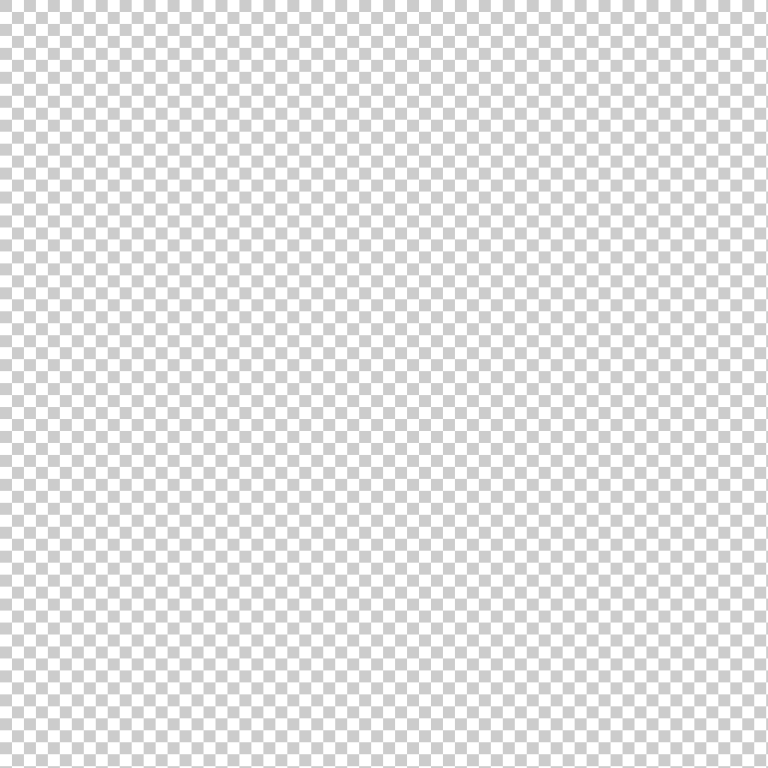
Write a WebGL 1 fragment shader that draws this pattern.

```glsl
precision highp float;
// Plain two-tone checkerboard of small square cells, anchored at the top left
// corner, with a thin cut-off row and column at the right and bottom edges.
// Each axis is a box-filtered square wave; their product is the checker.

uniform vec2 u_resolution;

#define CELLS_ACROSS 64.15
#define GREY_CELL vec3(0.8)
#define WHITE_CELL vec3(1.0)

// Integral of a square wave that is +1 on even cells and -1 on odd cells
vec2 squareWaveIntegral(vec2 x) {
  return 1.0 - abs(mod(x, 2.0) - 1.0);
}

// Mean of the square wave over a window of the given width
vec2 filteredSquareWave(vec2 x, float width) {
  vec2 halfWidth = vec2(0.5 * width);
  return (squareWaveIntegral(x + halfWidth) - squareWaveIntegral(x - halfWidth)) / width;
}

void main() {
  // Cell coordinates, measured rightwards and downwards from the top left
  float cellsPerPixel = CELLS_ACROSS / u_resolution.x;
  vec2 fromTopLeft = vec2(gl_FragCoord.x, u_resolution.y - gl_FragCoord.y);
  vec2 cell = fromTopLeft * cellsPerPixel;

  // Equal parity on both axes gives grey, unequal parity gives white
  vec2 wave = filteredSquareWave(cell, cellsPerPixel);
  float greyCoverage = 0.5 + 0.5 * wave.x * wave.y;

  gl_FragColor = vec4(mix(WHITE_CELL, GREY_CELL, greyCoverage), 1.0);
}
```
